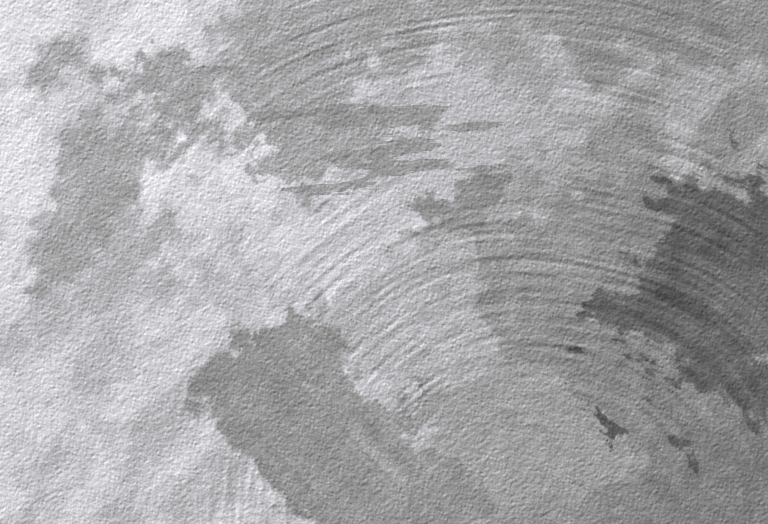
Give the GLSL for this texture, as a Shadertoy shader.

```glsl
// Grey troweled plaster: ragged overlapping coats, sweeping arc grooves and fine embossed grain.

float hash(vec2 p) {
    vec3 q = fract(p.xyx * 0.1031);
    q += dot(q, q.yzx + 33.33);
    return fract((q.x + q.y) * q.z);
}

float noise(vec2 p) {
    vec2 i = floor(p), f = fract(p);
    f = f * f * (3.0 - 2.0 * f);
    return mix(mix(hash(i), hash(i + vec2(1, 0)), f.x),
               mix(hash(i + vec2(0, 1)), hash(i + vec2(1, 1)), f.x), f.y);
}

float fbm(vec2 p) {
    float sum = 0.0, amp = 0.52;
    for (int i = 0; i < 5; i++) {
        sum += amp * noise(p + 50.0);
        p = mat2(0.8, 0.6, -0.6, 0.8) * p * 2.03 + 7.3;
        amp *= 0.5;
    }
    return sum;
}

vec2 turn(vec2 p, float a) {
    return vec2(cos(a) * p.x + sin(a) * p.y, cos(a) * p.y - sin(a) * p.x);
}

// Approximate distance to a tilted ellipse
float ellipse(vec2 p, vec2 center, vec2 radius, float tilt) {
    return (length(turn(p - center, tilt) / radius) - 1.0) * min(radius.x, radius.y);
}

// Coverage of a coat of plaster, from its signed distance
float coat(float d) {
    return smoothstep(0.014, -0.014, d);
}

// Radius and angle around the pivot of the trowel's big sweep
vec2 sweepCoord(vec2 p) {
    vec2 d = p - vec2(1.02, -0.01);
    return vec2(length(d) + 0.06 * noise(p * 3.5), atan(d.x, d.y));
}

// Grooves follow the arc, or the straight stroke on the slab
float grooves(vec2 p, float slab) {
    vec2 arc = sweepCoord(p), line = turn(p, -0.8).yx;
    float arcs = noise(arc * vec2(120, 5)) + 0.8 * noise(arc * vec2(62, 3) + 9.0);
    float lines = noise(line * vec2(115, 5)) + 0.8 * noise(line * vec2(58, 3));
    return mix(arcs, lines, slab);
}

float relief(vec2 p, float slab, float depth) {
    float grain = noise(turn(p, 0.5) * 195.0) + 0.6 * noise(turn(p, 1.1) * 320.0);
    return 0.8 * grain + depth * grooves(p, slab) + 0.35 * noise(p * 75.0);
}

void mainImage(out vec4 fragColor, in vec2 fragCoord) {
    vec2 p = fragCoord / iResolution.y;
    p.x += 0.5 * (1.463 - iResolution.x / iResolution.y);

    // Shared irregularity of the coat edges: lumps, crumbs and drag marks
    vec2 arc = sweepCoord(p);
    float crumb = fbm(p * 38.0) - 0.5;
    float rag = fbm(p * 7.0) - 0.5 + 0.4 * crumb;
    float sweep = fbm(arc * vec2(26, 3)) - 0.5;
    float cloud = fbm(p * vec2(3.6, 4.6) + 0.5 * fbm(p * 3.0) + 3.0);

    // Base coat, darker towards the right, with thin skimmed films
    float tone = mix(0.765, 0.61, smoothstep(0.3, 1.4, p.x));
    tone -= 0.06 * smoothstep(0.6, 1.5, p.x) * smoothstep(0.35, 0.0, p.y);
    float film = fbm(turn(p, 0.8) * vec2(6, 13)) + 0.2 * crumb;
    tone += 0.045 * (smoothstep(0.5, 0.56, film) - smoothstep(0.43, 0.36, film));

    // Pale and grey blotches in the upper left
    float corner = smoothstep(0.35, 0.65, p.y) * smoothstep(0.85, 0.4, p.x);
    tone += 0.06 * corner * smoothstep(0.45, 0.54, cloud + 0.4 * rag);
    float blotch = coat(0.5 * (cloud - 0.44) + 0.22 * rag) * corner;
    tone = mix(tone, 0.64, 0.8 * blotch);

    // Grey strokes along the top
    float top = coat(ellipse(p, vec2(0.57, 0.86), vec2(0.25, 0.13), 0.35) + 0.4 * rag);
    top = max(top, coat(ellipse(p, vec2(0.26, 0.64), vec2(0.22, 0.03), 0.75) + 0.16 * rag));
    top = max(top, coat(ellipse(p, vec2(1.3, 0.95), vec2(0.3, 0.08), -0.2) + 0.4 * rag));
    tone = mix(tone, 0.63 - 0.08 * smoothstep(0.8, 1.3, p.x), 0.8 * top);
    float dragged = fbm(turn(p, 0.12) * vec2(8, 48)) - 0.5;
    float streaks = coat(ellipse(p, vec2(0.73, 0.75), vec2(0.19, 0.1), 0.12) + 0.06 + 0.6 * dragged);
    tone = mix(tone, 0.56, 0.75 * streaks);

    // Wide dark coat with lighter islands
    float wide = coat(ellipse(p, vec2(1.17, 0.25), vec2(0.42, 0.47), 0.0) + 0.3 * rag + 0.14 * sweep);
    tone = mix(tone, 0.575 - 0.07 * smoothstep(0.95, 1.4, p.x) + 0.08 * rag, wide);
    float island = coat(ellipse(p, vec2(0.75, 0.38), vec2(0.19, 0.14), 0.3) + 0.22 * rag);
    tone = mix(tone, 0.69 + 0.1 * rag, island);
    float lower = coat(ellipse(p, vec2(0.9, 0.14), vec2(0.2, 0.13), -0.2) + 0.35 * rag);
    tone = mix(tone, 0.635, 0.8 * lower);

    // Darkest coat, dragged out along the arc
    float darkest = coat(ellipse(p, vec2(1.41, 0.42), vec2(0.22, 0.2), -0.4) + 0.35 * rag + 0.35 * sweep);
    tone = mix(tone, 0.39 + 0.12 * rag, 0.92 * darkest);

    // Straight trowel slab in the lower left
    vec2 q = abs(turn(p - vec2(0.66, 0.13), -0.8)) - vec2(0.23, 0.09);
    float slab = coat(length(max(q, 0.0)) + min(max(q.x, q.y), 0.0) - 0.05 + 0.17 * rag);
    tone = mix(tone, 0.585 + 0.08 * rag, slab);

    // Raised rims where coats end
    float rim = slab * (1.0 - slab) + island * (1.0 - island) + 0.6 * wide * (1.0 - wide);
    tone += 0.25 * rim * smoothstep(-0.1, 0.15, sweep + rag);

    // Grooves and relief lit from the upper left
    float depth = 0.2 + 0.9 * smoothstep(0.4, 0.58, fbm(p * 4.0 + 11.0)) * smoothstep(0.15, 0.5, p.x);
    tone += 0.06 * depth * (grooves(p, slab) - 0.9) + 0.08 * crumb;
    float lit = relief(p, slab, depth) - relief(p + vec2(-0.0016, 0.0026), slab, depth);
    tone += lit * mix(0.13, 0.22, smoothstep(0.3, 0.7, tone));

    vec3 color = vec3(tone) + vec3(0.0, 0.0, 0.02) * smoothstep(0.6, 0.76, tone);
    fragColor = vec4(clamp(color, 0.0, 1.0), 1.0);
}
```
